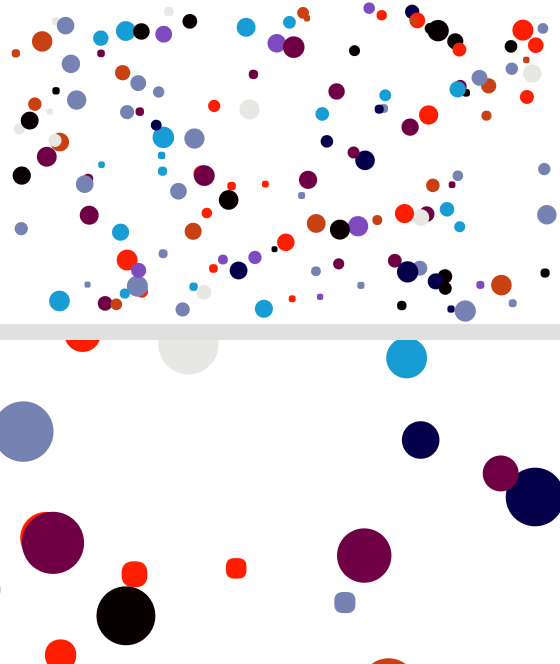
Top, the full canvas; bottom, a detail of the centre.
This pattern is drawn by a Shadertoy shader. Its source:

```glsl
// Scattered confetti: flat coloured dots of mixed sizes on white.

const int DOT_COUNT = 144;
const float MIN_RADIUS = 0.0092;  // in canvas heights
const float MAX_RADIUS = 0.0335;

const vec3 WHITE  = vec3(1.0);
const vec3 PURPLE = vec3(0.49, 0.29, 0.75);
const vec3 MAROON = vec3(0.44, 0.00, 0.27);
const vec3 RUST   = vec3(0.79, 0.25, 0.07);
const vec3 RED    = vec3(1.00, 0.12, 0.00);
const vec3 BLACK  = vec3(0.03, 0.00, 0.00);
const vec3 NAVY   = vec3(0.02, 0.00, 0.29);
const vec3 CYAN   = vec3(0.09, 0.61, 0.83);
const vec3 SLATE  = vec3(0.46, 0.51, 0.70);
const vec3 PEARL  = vec3(0.905, 0.905, 0.89);

// Repeated entries weight the share of each colour
const vec3 PALETTE[16] = vec3[16](
    SLATE, RUST, BLACK, CYAN, MAROON, RED, PEARL, SLATE,
    PURPLE, NAVY, RUST, CYAN, MAROON, BLACK, RED, SLATE);

// Integer hash: one value in 0..1 per seed
float hash(uint seed) {
    uint state = seed * 747796405u + 2891336453u;
    uint word = ((state >> ((state >> 28u) + 4u)) ^ state) * 277803737u;
    word = (word >> 22u) ^ word;
    return float(word >> 8u) / 16777216.0;
}

vec2 hash2(uint seed) {
    return vec2(hash(seed), hash(seed + 7919u));
}

// Distance to a dot; the smallest ones are slightly squared
float dotDistance(vec2 p, float radius) {
    float power = mix(3.0, 2.0, smoothstep(MIN_RADIUS, 0.018, radius));
    vec2 q = pow(abs(p) + 1e-6, vec2(power));
    return pow(q.x + q.y, 1.0 / power) - radius;
}

// Coverage of a shape with an edge one pixel wide
float coverage(float dist, float pixel) {
    return clamp(0.5 - dist / pixel, 0.0, 1.0);
}

// Paints the dots in order, later ones on top
vec3 confetti(vec2 p, vec2 canvas, float pixel) {
    vec3 color = WHITE;
    for (int i = 0; i < DOT_COUNT; i++) {
        // Golden-ratio steps spread the sizes evenly
        float size = fract(float(i) * 0.618034 + 0.3);
        float radius = mix(MIN_RADIUS, MAX_RADIUS, size);
        vec2 margin = vec2(radius + 0.003);
        vec2 center = mix(margin, canvas - margin, hash2(uint(i) + 31u));
        float dist = dotDistance(p - center, radius);
        color = mix(color, PALETTE[i % 16], coverage(dist, pixel));
    }
    return color;
}

void mainImage(out vec4 fragColor, in vec2 fragCoord) {
    float pixel = 1.0 / iResolution.y;
    vec2 canvas = vec2(iResolution.x * pixel, 1.0);
    fragColor = vec4(confetti(fragCoord * pixel, canvas, pixel), 1.0);
}
```
